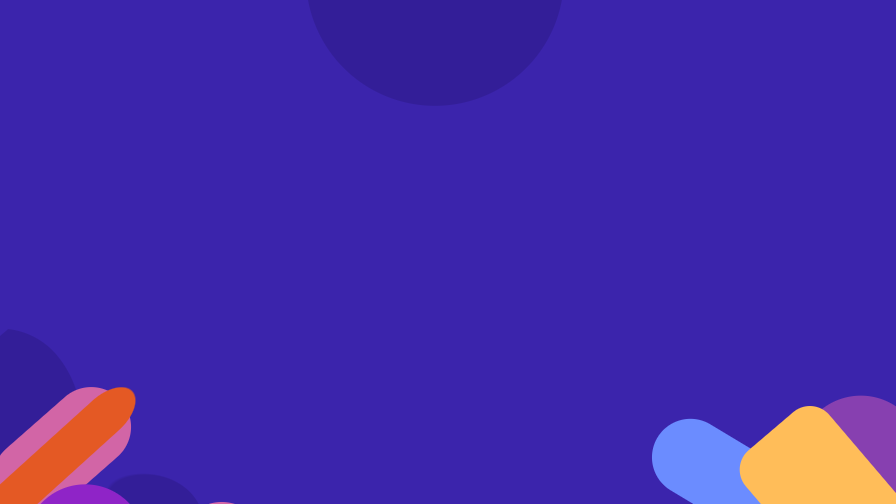
Write a WebGL 2 fragment shader that draws this background.

```glsl
#version 300 es
precision highp float;

uniform vec2 u_resolution;
out vec4 fragColor;

#define BACKDROP vec3(0.230, 0.140, 0.675)
#define SHADE    vec3(0.200, 0.118, 0.598)
#define PINK     vec3(0.825, 0.395, 0.650)
#define ORANGE   vec3(0.895, 0.350, 0.140)
#define VIOLET   vec3(0.560, 0.140, 0.780)
#define PLUM     vec3(0.530, 0.250, 0.690)
#define BLUE     vec3(0.420, 0.550, 1.000)
#define AMBER    vec3(1.000, 0.740, 0.350)
#define BLOB_BLEND 0.312
#define TIP_STRETCH 1.8

float circle(vec2 p, vec2 center, float radius) {
    return length(p - center) - radius;
}

float capsule(vec2 p, vec2 a, vec2 b, float radius) {
    vec2 pa = p - a, ba = b - a;
    return length(pa - ba * clamp(dot(pa, ba) / dot(ba, ba), 0.0, 1.0)) - radius;
}

// Coordinates along a unit axis and across it
vec2 alongAxis(vec2 p, vec2 axis) {
    return vec2(dot(p, axis), dot(p, vec2(-axis.y, axis.x)));
}

float roundedBox(vec2 p, vec2 halfSize, float radius) {
    vec2 q = abs(p) - halfSize;
    return length(max(q, 0.0)) + min(max(q.x, q.y), 0.0) - radius;
}

// Endless bar closed by an elliptical tip on its positive side
float tippedBar(vec2 p, float radius) {
    return length(vec2(max(p.x, 0.0) / TIP_STRETCH, p.y)) - radius;
}

float smoothUnion(float a, float b, float k) {
    float h = max(k - abs(a - b), 0.0) / k;
    return min(a, b) - h * h * k * 0.25;
}

// Paint a shape over the colour with a one pixel soft edge
void paint(inout vec3 color, vec3 ink, float dist) {
    color = mix(color, ink, clamp(0.5 - dist * u_resolution.y, 0.0, 1.0));
}

void main() {
    // Canvas height is one unit
    vec2 p = gl_FragCoord.xy / u_resolution.y;
    vec3 color = BACKDROP;

    // Dark disc at the top
    paint(color, SHADE, circle(p, vec2(0.863, 1.046), 0.256));

    // Dark flowing blob in the left corner, trimmed at its upper left
    float blob = smoothUnion(circle(p, vec2(0.0, 0.201), 0.147),
                             circle(p, vec2(0.319, -0.042), 0.086), BLOB_BLEND);
    float trim = dot(p - vec2(0.016, 0.347), vec2(-0.65, 0.76));
    paint(color, SHADE, max(blob, trim));

    // Left group: slanted bars and low discs
    paint(color, PINK, capsule(p, vec2(0.065, 0.051), vec2(0.181, 0.153), 0.079));
    vec2 bar = alongAxis(p - vec2(0.210, 0.176), normalize(vec2(0.74, 0.67)));
    paint(color, ORANGE, tippedBar(bar, 0.0393));
    paint(color, VIOLET, circle(p, vec2(0.169, -0.081), 0.120));
    paint(color, PINK, circle(p, vec2(0.440, -0.083), 0.087));

    // Right group: bar, disc and tilted rounded box
    paint(color, BLUE, capsule(p, vec2(1.370, 0.0926), vec2(1.584, -0.036), 0.0764));
    paint(color, PLUM, circle(p, vec2(1.708, 0.090), 0.125));
    vec2 box = alongAxis(p - vec2(1.653, 0.0), normalize(vec2(0.649, -0.761)));
    paint(color, AMBER, roundedBox(box, vec2(0.139, 0.058), 0.051));

    fragColor = vec4(color, 1.0);
}
```
